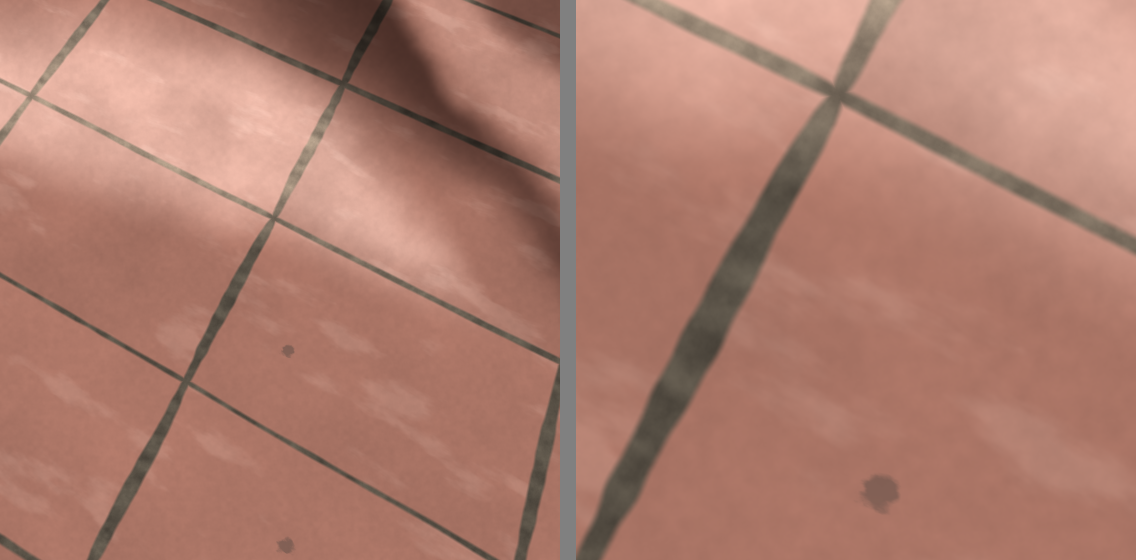
Left: the whole. Right: its middle third, enlarged.
A Shadertoy shader for this texture:

```glsl
// Terracotta floor tiles seen at a slant, with grey-green grout and soft light.
// A projective map turns the canvas into tile units; noise adds wear, and two
// bands of sunlight with a dark diagonal shadow are laid over the floor.

// Projection: a grout crossing, its two axes, tile scale and perspective
const vec2 CROSSING = vec2(0.487, 0.611);
const vec2 ACROSS = vec2(0.885, -0.466);
const vec2 UP = vec2(0.449, 0.893);
const vec2 TILE_SCALE = vec2(1.897, 3.359);
const vec2 PERSPECTIVE = vec2(0.173, -0.347);
const float SKEW = 0.04;

// Grout half widths in tile units
const float COLUMN_THIN = 0.0115;
const float COLUMN_BULGE = 0.009;
const float ROW_WIDTH = 0.0165;
const float ROW_VARIATION = 0.005;
const vec2 SOFTNESS = vec2(0.005, 0.008);

// Colours in open shade and in full sun
const vec3 CLAY = vec3(0.665, 0.455, 0.395);
const vec3 CLAY_SUN = vec3(0.945, 0.745, 0.68);
const vec3 GROUT = vec3(0.35, 0.33, 0.285);
const vec3 GROUT_SUN = vec3(0.66, 0.59, 0.51);
const vec3 CHIP = vec3(0.38, 0.31, 0.28);
const vec3 SHADOW_TINT = vec3(0.36, 0.32, 0.31);

const float MOTTLE = 0.16;
const float GRAIN = 0.035;
const float CHIP_RADIUS = 0.022;

float hash(vec2 p) {
    return fract(sin(dot(p, vec2(127.1, 311.7))) * 43758.5);
}

float noise(vec2 p) {
    vec2 i = floor(p), f = fract(p);
    f = f * f * (3.0 - 2.0 * f);
    return mix(mix(hash(i), hash(i + vec2(1, 0)), f.x),
               mix(hash(i + vec2(0, 1)), hash(i + vec2(1, 1)), f.x), f.y);
}

float fbm(vec2 p) {
    float sum = 0.0, amp = 0.5;
    for (int i = 0; i < 5; i++) {
        sum += amp * noise(p);
        p = mat2(1.6, 1.2, -1.2, 1.6) * p + 7.3;
        amp *= 0.5;
    }
    return sum;
}

// Canvas position to tile units, with grout lines on the integers
vec2 floorMap(vec2 uv) {
    vec2 p = uv - CROSSING;
    vec2 q = vec2(dot(p, ACROSS), dot(p, UP));
    vec2 tile = TILE_SCALE * q / (1.0 + dot(q, PERSPECTIVE));
    tile.x += SKEW * max(tile.x, 0.0) * min(tile.y, 0.0);
    return tile;
}

// Coverage of the grout, 0 to 1
float groutMask(vec2 tile) {
    vec2 aa = max(fwidth(tile), SOFTNESS);
    vec2 wobbly = tile + 0.008 * (vec2(noise(tile * 4.0), noise(tile * 4.0 + 31.0)) - 0.5);
    vec2 line = abs(wobbly - floor(wobbly + 0.5));
    vec2 halfWidth = vec2(COLUMN_THIN + COLUMN_BULGE * abs(sin(3.1416 * tile.y)),
                          ROW_WIDTH + ROW_VARIATION * sin(1.6 * tile.y));
    halfWidth += 0.005 * (noise(tile * 17.0) - 0.5);
    vec2 cover = 1.0 - smoothstep(halfWidth - aa, halfWidth + aa, line);
    return max(cover.x, cover.y);
}

// Sunlight (x) and deep shadow (y) over the canvas
vec2 lighting(vec2 uv) {
    float bend = max(uv.x - 0.38, 0.0);
    float low = 0.71 - 0.21 * uv.x - 0.13 * uv.x * uv.x;
    float top = 0.98 - 0.12 * uv.x - 2.0 * bend * bend;
    float sun = smoothstep(low - 0.06, low + 0.09, uv.y)
              * (1.0 - smoothstep(top - 0.11, top + 0.08, uv.y));

    // Diagonal shadow: wide on its lower left, crisp on its upper right
    float d = (uv.y - 1.766 + 1.2 * uv.x) / 1.562;
    float spread = d < 0.0 ? mix(0.055, 0.17, smoothstep(0.6, 0.95, uv.y)) : 0.035;
    float shade = mix(0.62, 0.85, smoothstep(0.6, 0.95, uv.y)) * exp(-d * d / (spread * spread));

    // Second sunlit band and the shaded corner beyond it
    float corner = smoothstep(-0.03, 0.06, uv.y - 1.757 + 0.9 * uv.x);
    sun += 0.42 * smoothstep(0.02, 0.1, d) * (1.0 - corner);
    return vec2(sun, max(shade, 0.45 * corner));
}

void mainImage(out vec4 fragColor, in vec2 fragCoord) {
    vec2 uv = fragCoord / iResolution.xy;
    vec2 tile = floorMap(uv);
    vec2 cell = floor(tile);
    vec2 shift = cell * 13.7;
    float cloud = fbm(tile * vec2(3.5, 2.5) + shift);
    float grain = fbm(uv * 110.0) - 0.5;
    vec2 light = lighting(uv + 0.05 * (fbm(uv * 6.0) - 0.5));

    // Clay: mottling, per-tile tone, pale scuffs and fine grain
    vec3 clay = mix(CLAY, CLAY_SUN, light.x * (0.85 + 0.3 * (cloud - 0.5)));
    clay *= 1.0 + MOTTLE * (cloud - 0.5) + 0.04 * (hash(cell) - 0.5) + GRAIN * grain * 2.0;
    float scuff = smoothstep(0.56, 0.75, fbm(tile * vec2(5.0, 8.0) + shift + 40.0));
    clay += scuff * vec3(0.045, 0.055, 0.055);

    // One ragged chip on some of the tiles
    vec2 chipAt = 0.2 + 0.6 * vec2(hash(cell + 3.1), hash(cell + 8.7));
    float chip = length((tile - cell - chipAt) * vec2(1.0, 0.57)) + 0.04 * (fbm(tile * 30.0) - 0.5);
    chip = (1.0 - smoothstep(CHIP_RADIUS - 0.012, CHIP_RADIUS, chip)) * step(0.5, hash(cell + 5.3));
    clay = mix(clay, CHIP, 0.55 * chip);

    // Grout, then shadow over everything
    vec3 grout = mix(GROUT, GROUT_SUN, light.x) * (0.9 + 0.3 * (noise(tile * 23.0) - 0.35) + 0.3 * grain);
    vec3 color = mix(clay, grout, 0.94 * groutMask(tile));
    color *= mix(vec3(1.0), SHADOW_TINT, clamp(light.y, 0.0, 1.0));
    fragColor = vec4(clamp(color, 0.0, 1.0), 1.0);
}
```
